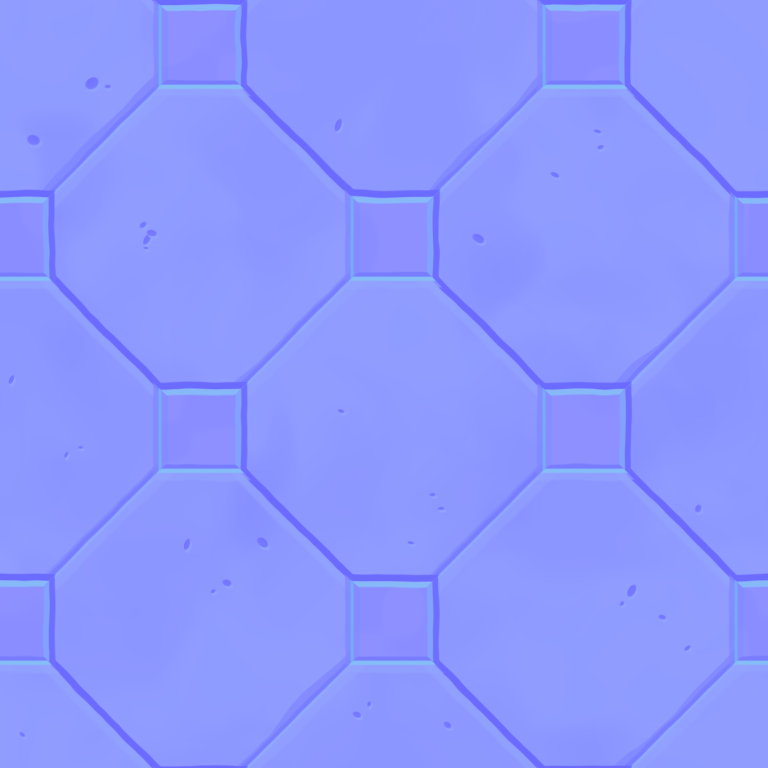
A WebGL 2 fragment shader for this texture map:

```glsl
#version 300 es
precision highp float;
// Tangent-space normal map of octagon paving with small square insets.
// Squares sit on a centred lattice, diagonal joints link their corners,
// and wrapping noise and hashed pits add hand-worn variation.

#define REPEATS 2.0
#define ORIGIN vec2(0.522, 0.8815)
#define SQUARE_HALF 0.105
#define JOINT_WIDTH 0.018
#define WOBBLE 0.007
#define PIT_COUNT 4
#define PIT_SIZE 0.016
#define MOTTLE 0.8

uniform vec2 u_resolution;
out vec4 fragColor;

const vec3 BASE = vec3(0.55, 0.59, 1.0);
const vec3 PALE = vec3(0.565, 0.615, 1.0);
const vec3 DIM = vec3(0.50, 0.53, 1.0);
const vec3 LIT = vec3(0.575, 0.645, 1.0);
const vec3 DARK = vec3(0.425, 0.42, 1.0);
const vec3 CYAN = vec3(0.52, 0.74, 0.97);
const vec3 INSET = vec3(0.555, 0.565, 1.0);

float hash(vec2 p) {
    vec3 q = fract(p.xyx * vec3(0.1031, 0.1030, 0.0973));
    q += dot(q, q.yzx + 33.33);
    return fract((q.x + q.y) * q.z);
}

// Value noise with n whole cells across the canvas.
float wrapNoise(vec2 uv, float n) {
    vec2 p = uv * n, i = floor(p), f = fract(p);
    f = f * f * (3.0 - 2.0 * f);
    vec2 a = mod(i, n), b = mod(i + 1.0, n);
    vec2 seed = vec2(n, 2.0 * n);
    return mix(mix(hash(a + seed), hash(vec2(b.x, a.y) + seed), f.x),
               mix(hash(vec2(a.x, b.y) + seed), hash(b + seed), f.x), f.y);
}

// Coverage of the range lo..hi with edges of half-width soft.
float band(float d, float lo, float hi, float soft) {
    return smoothstep(lo - soft, lo + soft, d) - smoothstep(hi - soft, hi + soft, d);
}

// Signed distance to the nearest line where s is a whole number.
float joint(float s) { return (s - round(s)) * 0.7071; }

vec3 stone(vec2 uv, float tone) {
    vec2 warp = vec2(wrapNoise(uv, 9.0), wrapNoise(uv, 11.0)) * 0.12;
    float broad = 0.6 * wrapNoise(uv + warp, 5.0) + 0.4 * wrapNoise(uv + warp.yx, 13.0);
    vec3 col = mix(BASE, PALE, smoothstep(0.25, 0.75, broad + 0.2 * (tone - 0.5)));
    float patches = smoothstep(0.66, 0.95, wrapNoise(uv - warp, 7.0));
    float stroke = smoothstep(0.57, 0.60, wrapNoise(uv + warp, 17.0));
    return mix(col, DIM, MOTTLE * (0.45 * patches + 0.06 * stroke));
}

// Chips scattered about one octagon: a dark hollow with a lit lower rim.
vec3 addPits(vec3 col, vec2 local, vec2 id, float rough, float aa) {
    vec2 pos = vec2(0.0);
    for (int i = 0; i < PIT_COUNT; i++) {
        vec2 key = id * 7.0 + float(i) * vec2(19.0, 31.0) + 3.0;
        float turn = 6.2832 * hash(key), size = hash(key + 5.0);
        vec2 dir = vec2(cos(turn), sin(turn));
        bool chip = i == PIT_COUNT - 1;
        pos = chip ? pos + dir * 0.042 : dir * mix(0.12, 0.31, hash(key + 11.0));
        float radius = PIT_SIZE * (chip ? 0.5 : mix(0.55, 1.15, size));
        float tilt = hash(key + 17.0) * 2.0 - 1.3;
        mat2 spin = mat2(cos(tilt), sin(tilt), -sin(tilt), cos(tilt));
        vec2 stretch = vec2(1.0, mix(1.2, 2.2, hash(key + 23.0)));
        vec2 q = spin * (local - pos), rim = spin * (local - pos - vec2(0.004, -0.006));
        float edge = radius + rough * 0.8;
        col = mix(col, LIT, 0.8 * (1.0 - smoothstep(-0.003, 0.004, length(rim * stretch) - edge)));
        float hollow = 1.0 - smoothstep(-aa - 0.002, aa, length(q * stretch) - edge);
        col = mix(col, mix(DARK, DIM, 0.25 + 0.4 * smoothstep(-radius, radius, -q.y)), hollow);
    }
    return col;
}

void main() {
    vec2 uv = gl_FragCoord.xy / u_resolution;
    vec2 p = uv * REPEATS - ORIGIN;
    float aa = REPEATS / min(u_resolution.x, u_resolution.y);
    float rough = WOBBLE * (0.65 * wrapNoise(uv, 24.0) + 0.35 * wrapNoise(uv, 61.0) - 0.5);

    // Octagon cell between the two families of diagonals.
    vec2 diag = floor(vec2(p.x + p.y, p.x - p.y)) + 0.5;
    vec2 centre = 0.5 * vec2(diag.x + diag.y, diag.x - diag.y);
    vec2 id = mod(centre + 0.25, REPEATS);
    vec3 col = addPits(stone(uv, hash(id * 13.0)), p - centre, id, rough, aa);

    // Diagonal joints: strong when falling, soft when rising.
    float fall = joint(p.x + p.y), rise = joint(p.y - p.x);
    float wear = smoothstep(0.5, 0.9, wrapNoise(uv, 10.0));
    col = mix(col, LIT, 0.65 * band(fall + rough, -0.026, 0.0, 0.005));
    col = mix(col, LIT, 0.5 * band(rise + rough, -0.03, 0.0, 0.005));
    col = mix(col, DIM, 0.8 * band(rise + rough, 0.0, JOINT_WIDTH + 0.014 * wear, aa));
    col = mix(col, mix(DIM, DARK, 0.35), band(rise + rough, 0.001, 0.012, aa));
    col = mix(col, mix(LIT, CYAN, 0.3), 0.8 * band(rise, -0.006, 0.001, aa));
    col = mix(col, DARK, band(fall + rough, -0.004, JOINT_WIDTH - 0.004, aa));

    // Nearest square inset and weights of its four mitred sides.
    vec2 a = p - round(p), b = p - 0.5 - round(p - 0.5);
    vec2 q = max(abs(a.x), abs(a.y)) < max(abs(b.x), abs(b.y)) ? a : b;
    float d = max(abs(q.x), abs(q.y)) - SQUARE_HALF;
    float upright = smoothstep(-aa, aa, abs(q.y) - abs(q.x));
    float top = upright * step(0.0, q.y), bottom = upright * step(q.y, 0.0);
    float right = (1.0 - upright) * step(0.0, q.x), left = (1.0 - upright) * step(q.x, 0.0);
    vec3 inset = mix(INSET, DIM, 0.3 * smoothstep(0.5, 0.62, wrapNoise(uv, 19.0)));
    col = mix(col, inset, 1.0 - smoothstep(-aa, aa, d));

    // Bevels: dark outer lips, bright inner edges.
    float e = d + rough;
    col = mix(col, DARK, top * band(e, 0.0, JOINT_WIDTH, aa));
    col = mix(col, mix(CYAN, LIT, 0.15), top * band(e, -0.015, 0.0, aa));
    col = mix(col, mix(DARK, DIM, 0.15), right * band(e, 0.0, 0.016, aa));
    col = mix(col, mix(LIT, CYAN, 0.25) - vec3(0.05, 0.03, 0.0), right * band(e, -0.014, 0.0, aa));
    col = mix(col, DIM, 0.75 * left * band(e, 0.0, 0.018, aa));
    col = mix(col, DIM, 0.45 * left * band(e, -0.02, 0.0, aa));
    col = mix(col, CYAN - vec3(0.06, 0.07, 0.0), left * band(d, -0.004, 0.004, aa));
    col = mix(col, LIT, 0.6 * bottom * band(e, 0.0, 0.028, 0.004));
    col = mix(col, mix(DIM, DARK, 0.4), bottom * band(e, -0.014, 0.0, aa));
    col = mix(col, CYAN, bottom * band(d, -0.003, 0.008, aa));
    fragColor = vec4(col, 1.0);
}
```
